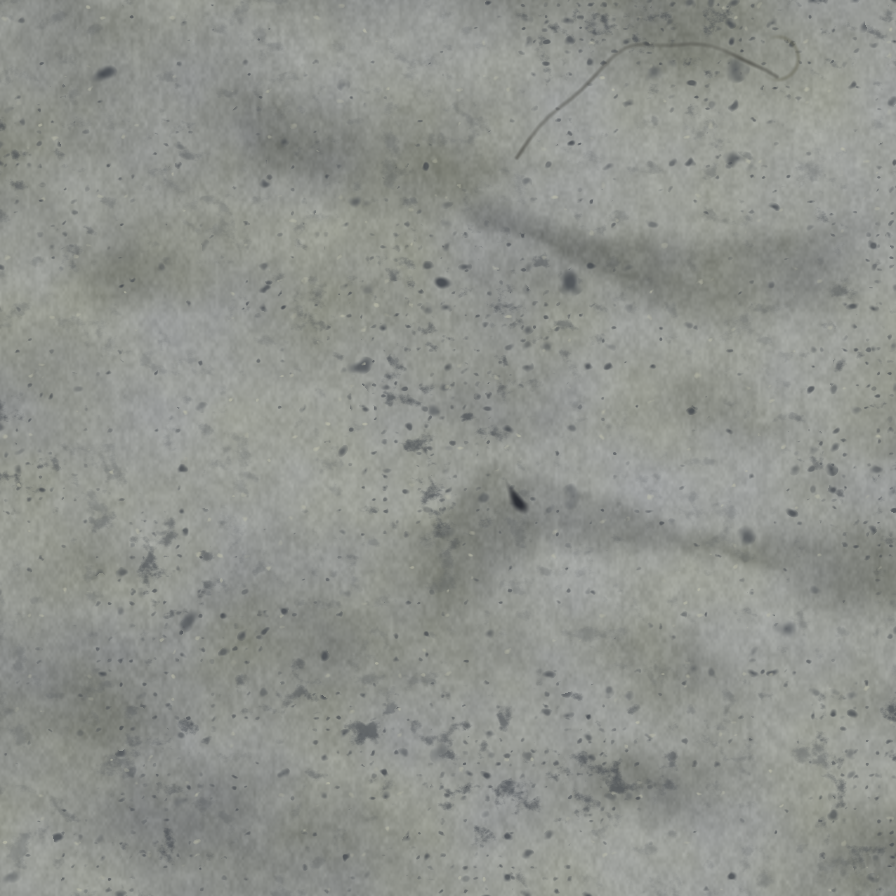
A Shadertoy shader for this texture:

```glsl
float hash(vec2 p) {
    return fract(sin(dot(p, vec2(127.1, 311.7))) * 43758.55);
}

float noise(vec2 p) {
    vec2 i = floor(p), f = fract(p);
    f = f * f * (3.0 - 2.0 * f);
    return mix(mix(hash(i), hash(i + vec2(1, 0)), f.x),
               mix(hash(i + vec2(0, 1)), hash(i + vec2(1, 1)), f.x), f.y);
}

float fbm(vec2 p) {
    float sum = 0.0, amp = 0.5;
    for (int i = 0; i < 5; i++) {
        sum += amp * noise(p);
        p = mat2(1.6, 1.2, -1.2, 1.6) * p + 7.3;
        amp *= 0.5;
    }
    return sum;
}

// Soft hollows, wider than tall, each with a lit lower lip
float hollows(vec2 uv) {
    vec2 p = uv * vec2(4.5, 6.5), cell = floor(p);
    float sum = 0.0;
    for (int y = -1; y <= 1; y++)
    for (int x = -1; x <= 1; x++) {
        vec2 id = cell + vec2(x, y);
        vec2 q = p - id - 0.2 - 0.6 * vec2(hash(id + 3.1), hash(id + 8.7));
        q.y += 0.25 * q.x;
        q /= mix(0.24, 0.46, hash(id + 5.5));
        float depth = smoothstep(0.2, 0.9, hash(id + 1.9));
        vec2 lip = q + vec2(0.0, 1.4);
        sum += depth * (exp(-dot(q, q)) - 0.35 * exp(-dot(lip, lip) * 1.5));
    }
    return sum;
}

// Shadow under a crest: crisp above, fading below into a pale edge
float ridgeShadow(float drop, float reach) {
    float shadow = smoothstep(-0.014, 0.018, drop) * (1.0 - smoothstep(0.45 * reach, reach, drop));
    float edge = (drop - reach - 0.012) / 0.022;
    return shadow - 0.3 * exp(-edge * edge);
}

// Scattered ragged soft flecks, at most one per cell
float flecks(vec2 uv, float cells, float density, float seed) {
    vec2 p = uv * cells, id = floor(p) + seed;
    vec2 q = fract(p) - mix(vec2(0.38), vec2(0.62), vec2(hash(id + 2.3), hash(id + 6.1)));
    float turn = 1.6 * hash(id + 4.4) - 1.1;
    q = mat2(cos(turn), sin(turn), -sin(turn), cos(turn)) * q;
    q.y *= mix(1.0, 1.8, hash(id + 9.2));
    float radius = mix(0.14, 0.3, hash(id + 7.7));
    float dist = length(q) + 0.3 * (noise(p * 4.0 + seed) - 0.5);
    float body = 1.0 - smoothstep(0.0, radius * 1.3, dist);
    body *= 1.0 - smoothstep(0.32, 0.38, length(q));
    return body * step(hash(id), density) * mix(0.3, 1.0, hash(id + 11.3));
}

float segmentDistance(vec2 p, vec2 a, vec2 b) {
    vec2 ab = b - a;
    return length(p - a - ab * clamp(dot(p - a, ab) / dot(ab, ab), 0.0, 1.0));
}

vec2 fibrePoint(float t) {
    float lift = 0.13 * sin(2.7 * t) + 0.034 * smoothstep(0.7, 1.0, t);
    return vec2(0.577 + 0.29 * t, 0.824 + lift + 0.005 * sin(19.0 * t));
}

void mainImage(out vec4 fragColor, in vec2 fragCoord) {
    vec2 uv = fragCoord / iResolution.xy;
    vec2 warped = uv + 0.07 * (vec2(fbm(uv * 9.0), fbm(uv * 9.0 + 40.0)) - 0.48);

    // Broad relief
    float tone = 0.599 + 0.19 * (fbm(uv * vec2(4.0, 7.0) + 12.0) - 0.48);
    tone -= 0.09 * hollows(warped);

    // Two long ridges
    float x = warped.x;
    float upperCrest = 0.74 + 0.7 * (x - 0.76) * (x - 0.76);
    float upper = ridgeShadow(upperCrest - warped.y, mix(0.035, 0.13, smoothstep(0.55, 0.88, x)));
    tone -= 0.085 * upper * smoothstep(0.48, 0.58, x) * (1.0 - smoothstep(0.9, 1.02, x));
    float lowerCrest = 0.41 + 0.06 * exp(-pow((x - 0.58) / 0.12, 2.0));
    float lowerReach = 0.04 + 0.12 * exp(-pow((x - 0.51) / 0.13, 2.0)) + 0.1 * smoothstep(0.8, 1.0, x);
    tone -= 0.09 * ridgeShadow(lowerCrest - warped.y, lowerReach) * smoothstep(0.36, 0.5, x);
    tone = min(tone, 0.61 + 0.35 * (tone - 0.61));
    tone = max(tone, 0.47 + 0.4 * (tone - 0.47));

    // Mottling and fine grain, slightly stretched upright
    tone += 0.055 * (noise(uv * vec2(190, 130)) - 0.5);
    tone += 0.035 * (noise(uv * vec2(380, 260) + 31.0) - 0.5);
    tone += 0.06 * (fbm(uv * 48.0) - 0.48);
    float tint = fbm(uv * 11.0 + 70.0) - 0.48;
    vec3 color = tone + vec3(-0.004, 0.007, -0.014 + 0.06 * tint);

    // Dark flecks and smudges in clusters, a few pale grains
    float cluster = smoothstep(0.38, 0.65, fbm(uv * 6.0 + 25.0) + 0.15 * (uv.x - 0.5));
    float smudge = smoothstep(0.6, 0.8, fbm(uv * vec2(48, 58) + 90.0));
    float dark = 0.6 * smudge * (0.3 + 0.7 * cluster);
    dark = max(dark, 0.6 * flecks(uv, 78.0, 0.08 + 0.32 * cluster, 17.0));
    dark = max(dark, 0.75 * flecks(uv + 0.013, 44.0, 0.06 + 0.3 * cluster, 53.0));
    dark = max(dark, 0.85 * flecks(uv + 0.007, 21.0, 0.02 + 0.06 * cluster, 91.0));
    color = mix(color, vec3(0.23, 0.25, 0.28), dark);
    color = mix(color, vec3(0.76, 0.76, 0.68), 0.6 * flecks(uv, 75.0, 0.08, 137.0));

    // Black pebble with a thin tail
    vec2 pebble = uv - vec2(0.579, 0.438);
    pebble.x += 0.55 * pebble.y;
    pebble.x *= 1.0 + 50.0 * max(pebble.y, 0.0);
    float pebbleDist = length(pebble * vec2(1.0, pebble.y > 0.0 ? 0.45 : 0.9));
    color = mix(color, vec3(0.13, 0.14, 0.17), 0.9 * (1.0 - smoothstep(0.002, 0.0125, pebbleDist)));

    // Thin fibre ending in a pale curl
    float fibre = 1.0;
    for (int i = 0; i < 24; i++)
        fibre = min(fibre, segmentDistance(uv, fibrePoint(float(i) / 24.0), fibrePoint(float(i + 1) / 24.0)));
    float strength = 0.2 + 0.5 * noise(uv * 30.0);
    color = mix(color, vec3(0.3, 0.3, 0.28), strength * (1.0 - smoothstep(0.0, 0.004, fibre)));
    vec2 curl = uv - vec2(0.867, 0.935);
    float curlLine = 1.0 - smoothstep(0.0, 0.004, abs(length(curl) - 0.024));
    color = mix(color, vec3(0.4, 0.4, 0.34), 0.45 * curlLine * smoothstep(-0.015, 0.01, curl.x));

    fragColor = vec4(color, 1.0);
}
```
